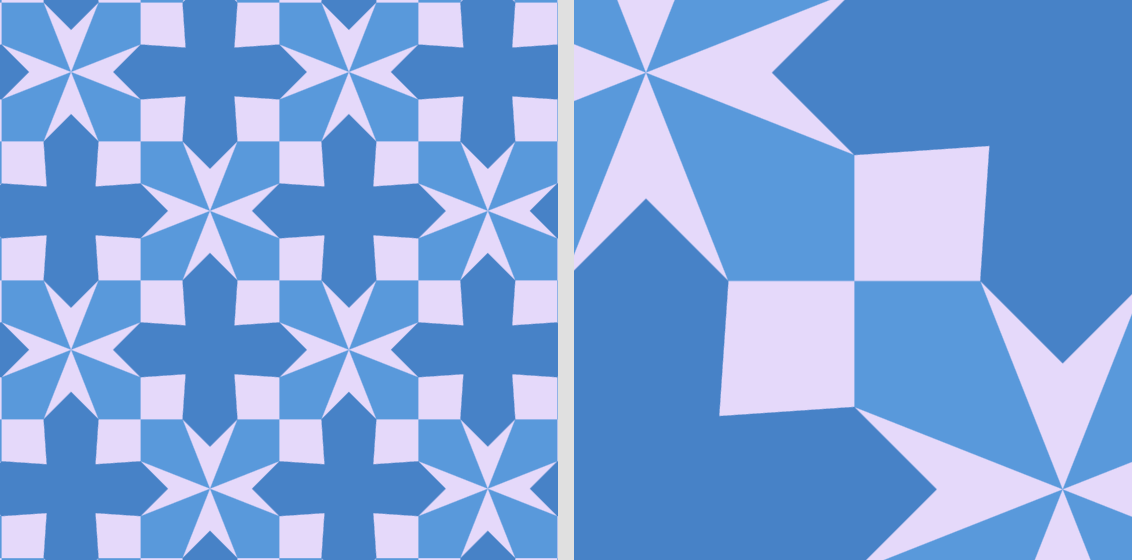
Left, the full canvas; right, a detail of the centre.
Reproduce this pattern procedurally as a Shadertoy shader.

```glsl
const vec3 DEEP_BLUE = vec3(0.28, 0.51, 0.78);
const vec3 SKY_BLUE = vec3(0.35, 0.60, 0.86);
const vec3 LAVENDER = vec3(0.90, 0.85, 0.98);

// Four notched arms on a sky tile; q is folded, 0 at the centre to 0.5 at the edge
vec3 starTile(vec2 q) {
    float along = max(q.x, q.y);
    float across = min(q.x, q.y);
    if (along - across > 0.302) return DEEP_BLUE;
    return across < along * 0.395 ? LAVENDER : SKY_BLUE;
}

// Flared cross left between four corner kites
vec3 crossTile(vec2 q) {
    vec2 corner = 0.5 - q;
    bool inKite = all(lessThan(corner, 0.302 + 0.068 * corner.yx));
    return inKite ? LAVENDER : DEEP_BLUE;
}

// Checkerboard of the two tiles
vec3 pattern(vec2 p) {
    vec2 cell = floor(p);
    vec2 q = abs(p - cell - 0.5);
    return mod(cell.x + cell.y, 2.0) > 0.5 ? starTile(q) : crossTile(q);
}

void mainImage(out vec4 fragColor, in vec2 fragCoord) {
    const int SAMPLES = 5;
    vec3 sum = vec3(0.0);

    // Average a small grid of samples for soft edges
    for (int j = 0; j < SAMPLES; j++) {
        for (int i = 0; i < SAMPLES; i++) {
            vec2 offset = (vec2(i, j) + 0.5) / float(SAMPLES) - 0.5;
            vec2 uv = (fragCoord + 1.4 * offset) / iResolution.y;
            sum += pattern((uv - vec2(0.0029, 0.0033)) / 0.24805);
        }
    }
    fragColor = vec4(sum / float(SAMPLES * SAMPLES), 1.0);
}
```
